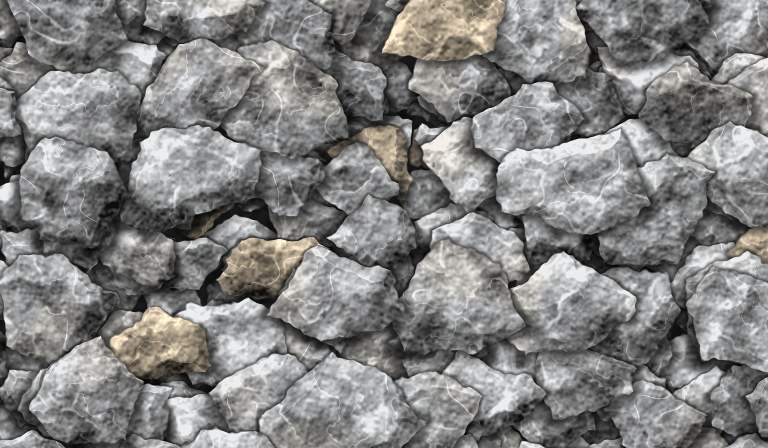
Reproduce this texture procedurally as a WebGL 2 fragment shader.

```glsl
#version 300 es
precision highp float;
// A heap of broken grey stones: faceted, veined, with dark gaps between them.

uniform vec2 u_resolution;
out vec4 fragColor;

const int LAYERS = 4;
const int SIDES = 7;
const float TAU = 6.2832;
const float FRONT_CELL = 0.27;      // stone spacing of the front layer
const float LAYER_SHRINK = 0.83;    // spacing ratio of each layer behind
const float ROW_SQUASH = 0.8;       // rows sit closer than columns
const vec3 LIGHT = vec3(-0.26, 0.70, 0.66);
const float AMBIENT = 0.31;
const float DIFFUSE = 0.43;
const float MOTTLE = 0.75;
const float RELIEF = 0.95;
const float VEIN_GAIN = 0.24;
const vec3 GAP_COLOR = vec3(0.075, 0.075, 0.08);
const vec3 GREY_TINT = vec3(0.995, 1.0, 1.008);
const vec3 TAN_TINT = vec3(1.13, 1.04, 0.90);

vec3 hash3(ivec3 cell) {
    uvec3 v = uvec3(cell) * 1664525u + 1013904223u;
    v.x += v.y * v.z; v.y += v.z * v.x; v.z += v.x * v.y;
    v ^= v >> 16u;
    v.x += v.y * v.z; v.y += v.z * v.x; v.z += v.x * v.y;
    return vec3(v & 0xffffu) / 65535.0;
}

float noise(vec2 p) {
    ivec2 i = ivec2(floor(p));
    vec2 f = fract(p);
    f = f * f * (3.0 - 2.0 * f);
    float a = hash3(ivec3(i, 99)).x, b = hash3(ivec3(i + ivec2(1, 0), 99)).x;
    float c = hash3(ivec3(i + ivec2(0, 1), 99)).x, d = hash3(ivec3(i + 1, 99)).x;
    return mix(mix(a, b, f.x), mix(c, d, f.x), f.y);
}

float fbm(vec2 p) {
    float sum = 0.0, gain = 0.4;
    for (int i = 0; i < 4; i++) {
        sum += gain * noise(p);
        p = mat2(1.6, 1.2, -1.2, 1.6) * p + 7.7;
        gain *= 0.69;
    }
    return sum;
}

mat2 rotation(float angle) {
    float c = cos(angle), s = sin(angle);
    return mat2(c, s, -s, c);
}

// Cuts a stone from planes; returns signed outline distance, facet normal and crease distance.
float carveStone(vec2 q, ivec3 id, float radius, out vec3 normal, out float crease) {
    vec2 tilt = (hash3(id + ivec3(0, 0, 500)).xy - 0.5) * vec2(0.7, 0.8);
    float outline = -10.0, height = radius * 0.42 + dot(tilt, q), nextHeight = 10.0;
    normal = normalize(vec3(-tilt, 1.0));
    vec3 nextNormal = normal;
    for (int i = 0; i < SIDES; i++) {
        vec3 r = hash3(ivec3(id.xy, id.z * 16 + i + 40));
        float angle = (float(i) + 0.8 * r.x) * TAU / float(SIDES);
        vec2 dir = vec2(cos(angle), sin(angle));
        float d = dot(q, dir) - radius * mix(0.74, 1.1, r.y);
        float slope = mix(0.5, 2.4, r.z) * (1.0 + 0.4 * dir.y);
        float h = -d * slope;
        vec3 n = normalize(vec3(dir * slope, 1.0));
        outline = max(outline, d);
        if (h < height) {
            nextHeight = height; nextNormal = normal;
            height = h; normal = n;
        } else if (h < nextHeight) {
            nextHeight = h; nextNormal = n;
        }
    }
    crease = nextHeight - height;
    normal = normalize(mix(normal, nextNormal, 0.5 - 0.5 * smoothstep(0.0, 0.012, crease)));
    return outline;
}

// Thin broken lines where a stretched noise crosses its middle value.
float veins(vec2 s, float width) {
    return 1.0 - smoothstep(0.0, width, abs(noise(s) - 0.5));
}

vec3 shadeStone(vec2 q, vec2 lightStep, ivec3 id, vec3 normal, float crease) {
    vec3 r = hash3(id + ivec3(0, 0, 900));
    vec2 s = q + r.xy * 40.0;
    float mottle = fbm(s * 16.0);
    float relief = mottle - fbm((s + lightStep) * 16.0);
    float broken = smoothstep(0.40, 0.62, noise(s * 19.0 + 5.0));
    vec2 v = rotation(r.z * TAU) * s + 0.09 * vec2(mottle, noise(s * 22.0));
    float vein = broken * veins(v * vec2(8.0, 17.0), 0.07)
               + 0.7 * (1.0 - broken) * veins(v.yx * vec2(13.0, 31.0), 0.10);
    float worn = (1.0 - smoothstep(0.0, 0.009, crease)) * (0.3 + 0.7 * broken);
    float tone = AMBIENT + DIFFUSE * max(dot(normal, normalize(LIGHT)), 0.0);
    tone *= mix(0.86, 1.18, r.y);
    tone += MOTTLE * (mottle - 0.5) + RELIEF * relief + VEIN_GAIN * vein + 0.10 * worn;
    tone += 0.12 * (noise(s * 170.0) - 0.5);
    float tan_ = step(0.95, r.x) + 0.25 * smoothstep(0.62, 0.85, noise(s * 6.0));
    return clamp(tone, 0.05, 0.93) * mix(GREY_TINT, TAN_TINT, min(tan_, 1.0));
}

void main() {
    float pixel = 1.0 / u_resolution.y;
    vec2 p = gl_FragCoord.xy * pixel;
    vec2 rough = p + 0.05 * (vec2(fbm(p * 10.0), fbm(p * 10.0 + 31.0)) - 0.5);
    vec3 color = vec3(0.0);
    float through = 1.0, shadow = 1.0, spacing = FRONT_CELL;

    // Front to back: near layers first, lower rows before upper rows.
    for (int layer = 0; layer < LAYERS; layer++) {
        vec2 cellSize = spacing * vec2(1.0, ROW_SQUASH);
        ivec2 home = ivec2(floor(p / cellSize));
        for (int k = 0; k < 9; k++) {
            ivec3 id = ivec3(home + ivec2(k % 3, k / 3) - 1, layer);
            vec3 place = hash3(id), form = hash3(id + ivec3(0, 0, 300));
            if (through < 0.01 || (layer == 0 && place.z > 0.62)) continue;
            vec2 center = (vec2(id.xy) + 0.5 + 0.6 * (place.xy - 0.5)) * cellSize;
            vec2 offset = rough - center;
            float radius = spacing * mix(0.43, 0.62, form.x);
            if (length(offset) > 2.0 * radius) continue;

            mat2 turn = rotation((form.y - 0.5) * 1.2);
            vec2 stretch = vec2(1.0, mix(1.08, 1.5, form.z));
            vec3 normal;
            float crease;
            float outline = carveStone(turn * offset * stretch, id, radius, normal, crease);
            float cover = 1.0 - smoothstep(-pixel, pixel, outline);
            if (cover > 0.0) {
                normal.xy = transpose(turn) * normal.xy;
                vec2 lightStep = turn * normalize(LIGHT.xy) * 0.006;
                vec3 stone = shadeStone(turn * (p - center), lightStep, id, normal, crease);
                color += through * cover * shadow * stone;
                through *= 1.0 - cover;
            }
            // Contact shadow on whatever lies behind, widest underneath.
            float reach = mix(0.045, 0.014, smoothstep(-0.5, 0.5, offset.y / radius));
            shadow *= mix(0.36, 1.0, smoothstep(-0.004, reach, outline));
        }
        spacing *= LAYER_SHRINK;
    }
    color += through * GAP_COLOR * (0.6 + 0.8 * noise(p * 60.0));
    fragColor = vec4(color, 1.0);
}
```
